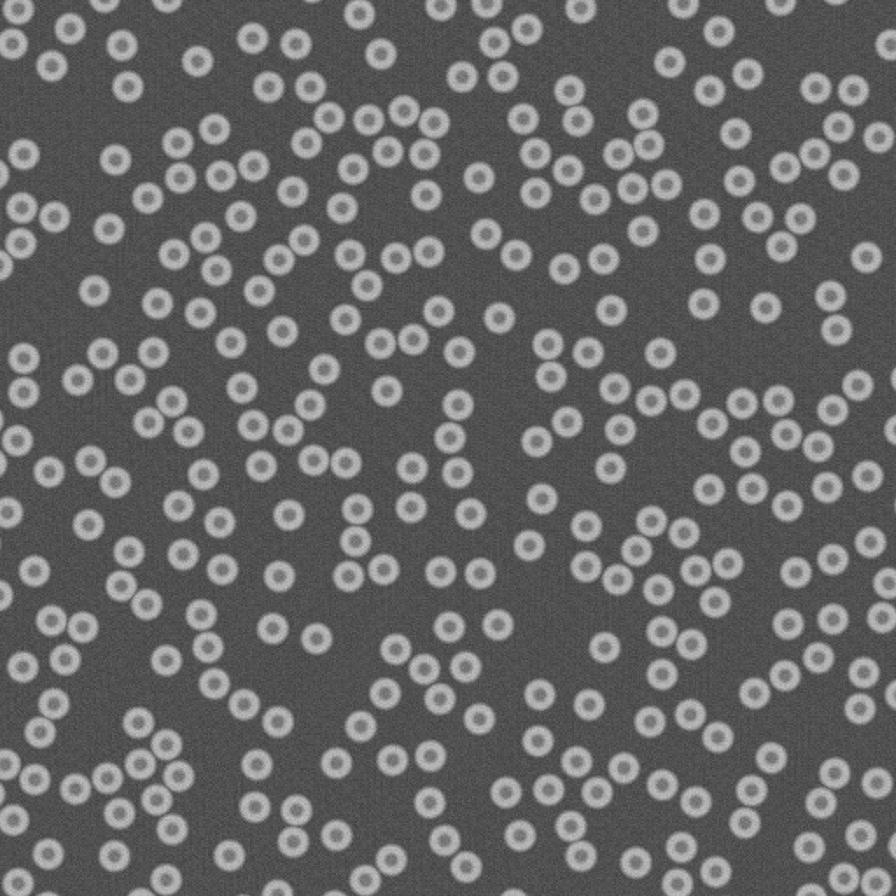
Write a WebGL 1 fragment shader that draws this pattern.

```glsl
precision highp float;
// Pale soft rings with grey cores, scattered without overlap on dark grey, under fine grain.
// Each grid cell offers one jittered centre; it survives only if no centre of
// higher rank lies too close. The rings have a radial profile of two smooth ramps.

uniform vec2 u_resolution;

#define CELLS 28.5          // candidate cells across the canvas
#define SEPARATION 0.99     // least distance of centres, in cells
#define CORE_START 0.0040   // radii, in canvas units
#define CORE_END 0.0105
#define RIM_START 0.0135
#define RIM_END 0.0205
#define GROUND_GREY 0.315
#define CORE_GREY 0.465
#define RING_GREY 0.70
#define GRAIN_CELLS 512.0   // grains across the canvas
#define GRAIN_AMOUNT 0.05

float hash(vec2 p) {
  return fract(sin(dot(p, vec2(127.1, 311.7))) * 43758.5453);
}

// Candidate centre of a cell, in cell units
vec2 centreOf(vec2 cell) {
  return cell + vec2(hash(cell + 3.7), hash(cell + 71.3));
}

float rankOf(vec2 cell) {
  return hash(cell + 137.9);
}

// 1 if no higher-ranked neighbour crowds this centre, else 0
float survives(vec2 cell, vec2 centre) {
  float rank = rankOf(cell);
  float kept = 1.0;
  for (int j = -1; j <= 1; j++) {
    for (int i = -1; i <= 1; i++) {
      vec2 other = cell + vec2(float(i), float(j));
      if (rankOf(other) > rank && distance(centreOf(other), centre) < SEPARATION) {
        kept = 0.0;
      }
    }
  }
  return kept;
}

// Distance to the nearest surviving centre, in canvas units
float nearestCentre(vec2 uv) {
  vec2 p = uv * CELLS;
  vec2 home = floor(p);
  float nearest = RIM_END * CELLS;
  for (int j = -1; j <= 1; j++) {
    for (int i = -1; i <= 1; i++) {
      vec2 cell = home + vec2(float(i), float(j));
      vec2 centre = centreOf(cell);
      float d = distance(p, centre);
      if (d < nearest && survives(cell, centre) > 0.5) {
        nearest = d;
      }
    }
  }
  return nearest / CELLS;
}

void main() {
  vec2 uv = gl_FragCoord.xy / min(u_resolution.x, u_resolution.y);

  // Radial profile: grey core, pale ring, soft fade to the ground
  float r = nearestCentre(uv);
  float ring = mix(CORE_GREY, RING_GREY, smoothstep(CORE_START, CORE_END, r));
  float grey = mix(ring, GROUND_GREY, smoothstep(RIM_START, RIM_END, r));

  // Fine grain, triangular distribution around zero
  vec2 grainCell = floor(uv * GRAIN_CELLS);
  float grain = hash(grainCell + 0.31) + hash(grainCell + 57.83) - 1.0;

  gl_FragColor = vec4(vec3(grey + GRAIN_AMOUNT * grain), 1.0);
}
```
